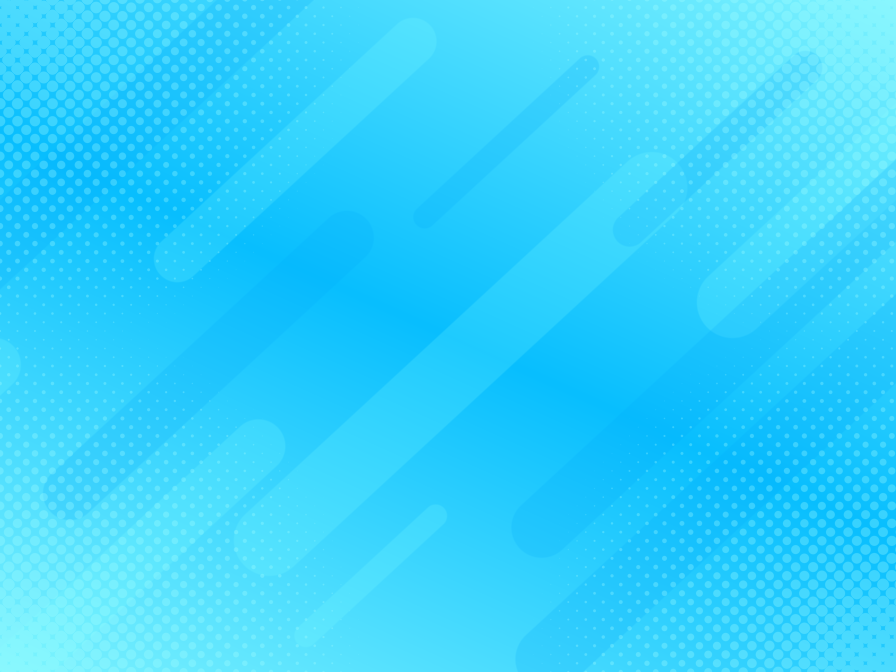
Reproduce this background procedurally as a Shadertoy shader.

```glsl
const vec3 BAND_COLOR = vec3(0.03, 0.745, 0.995);
const vec3 OUTER_COLOR = vec3(0.49, 0.95, 0.995);
const vec3 LIGHT_TINT = vec3(0.50, 1.0, 1.0);
const vec3 DARK_TINT = vec3(0.0, 0.66, 0.99);
const vec3 DOT_TINT = vec3(0.65, 1.0, 1.0);
const float LIGHT_ALPHA = 0.19;
const float DARK_ALPHA = 0.20;
const float DOT_ALPHA = 0.30;
const vec2 BAND_NORMAL = vec2(0.41, 0.912);
const float BAND_REACH = 0.73;
const vec2 STRIPE_DIR = vec2(0.735, 0.678);
const float DOT_PITCH = 0.0184;
const float DOT_REACH = 0.56;
const float DOT_MAX_RADIUS = 0.63;

// Each stripe: lower end x, y, length, radius
const int STRIPES = 6;
const vec4 LIGHT_STRIPES[STRIPES] = vec4[STRIPES](
    vec4(0.264, 0.615, 0.477, 0.035),
    vec4(0.401, 0.196, 0.774, 0.053),
    vec4(1.090, 0.550, 0.700, 0.053),
    vec4(-0.049, -0.064, 0.590, 0.040),
    vec4(0.455, 0.054, 0.263, 0.017),
    vec4(-0.264, 0.222, 0.347, 0.040));
const vec4 DARK_STRIPES[STRIPES] = vec4[STRIPES](
    vec4(0.104, 0.266, 0.561, 0.040),
    vec4(0.632, 0.677, 0.330, 0.017),
    vec4(0.937, 0.658, 0.356, 0.025),
    vec4(0.806, 0.215, 0.900, 0.045),
    vec4(-0.104, 0.540, 0.900, 0.049),
    vec4(0.816, 0.019, 0.900, 0.049));

float stripeMask(vec2 p, vec4 stripe, float pixel) {
    vec2 q = p - stripe.xy;
    float along = clamp(dot(q, STRIPE_DIR), 0.0, stripe.z);
    float dist = length(q - STRIPE_DIR * along) - stripe.w;
    return 1.0 - smoothstep(-pixel, pixel, dist);
}

// Diagonal dot grid that shrinks away from the nearest corner
float halftone(vec2 p, vec2 size, float pixel) {
    const mat2 diagonal = mat2(0.70711, 0.70711, -0.70711, 0.70711);
    vec2 q = diagonal * p / DOT_PITCH;
    vec2 cell = floor(q) + 0.5;
    vec2 center = transpose(diagonal) * cell * DOT_PITCH;
    float cornerDist = length(min(abs(center), abs(size - center)));
    float radius = DOT_MAX_RADIUS * (1.0 - cornerDist / DOT_REACH);
    float soft = 0.7 * pixel / DOT_PITCH;
    float dotMask = 1.0 - smoothstep(-soft, soft, length(q - cell) - radius);
    return dotMask * smoothstep(0.0, 0.08, radius);
}

void mainImage(out vec4 fragColor, in vec2 fragCoord) {
    float pixel = 1.0 / iResolution.y;
    vec2 p = fragCoord * pixel;
    vec2 size = iResolution.xy * pixel;

    // Deep central band fading to both sides
    float bandDist = abs(dot(p - 0.5 * size, BAND_NORMAL)) / BAND_REACH;
    vec3 color = mix(BAND_COLOR, OUTER_COLOR, min(bandDist, 1.0));

    // Translucent rounded stripes
    for (int i = 0; i < STRIPES; i++) {
        float light = stripeMask(p, LIGHT_STRIPES[i], pixel);
        color = mix(color, LIGHT_TINT, LIGHT_ALPHA * light);
    }
    for (int i = 0; i < STRIPES; i++) {
        float dark = stripeMask(p, DARK_STRIPES[i], pixel);
        color = mix(color, DARK_TINT, DARK_ALPHA * dark);
    }

    // Corner dots
    color = mix(color, DOT_TINT, DOT_ALPHA * halftone(p, size, pixel));
    fragColor = vec4(color, 1.0);
}
```
